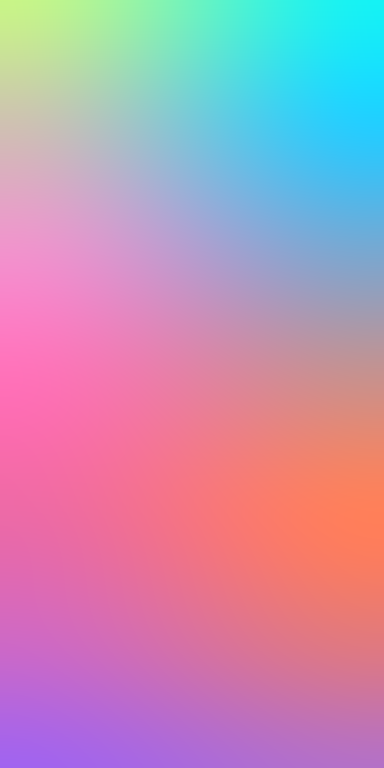
Write a WebGL 2 fragment shader that draws this background.

```glsl
#version 300 es
precision highp float;
// Soft mesh gradient: lime and cyan above, pink and orange between, violet below.

uniform vec2 u_resolution;
out vec4 fragColor;

// Colour stops at even heights, from bottom to top
const vec3 leftEdge[7] = vec3[7](
    vec3(0.63, 0.39, 0.94), vec3(0.81, 0.41, 0.77), vec3(0.93, 0.415, 0.655),
    vec3(1.00, 0.44, 0.72), vec3(0.95, 0.57, 0.80), vec3(0.815, 0.75, 0.70),
    vec3(0.785, 0.96, 0.53));
const vec3 rightEdge[7] = vec3[7](
    vec3(0.705, 0.44, 0.78), vec3(0.885, 0.475, 0.49), vec3(1.00, 0.50, 0.35),
    vec3(0.795, 0.565, 0.54), vec3(0.48, 0.655, 0.81), vec3(0.14, 0.805, 1.00),
    vec3(0.08, 0.95, 0.96));

// Smooth Catmull-Rom curve through the stops
vec3 ramp(vec3 stops[7], float height) {
    float position = clamp(height, 0.0, 1.0) * 6.0;
    int i = min(int(position), 5);
    float t = position - float(i);
    vec3 before = stops[max(i - 1, 0)];
    vec3 start = stops[i];
    vec3 end = stops[i + 1];
    vec3 after = stops[min(i + 2, 6)];
    vec3 slopeStart = 0.5 * (end - before);
    vec3 slopeEnd = 0.5 * (after - start);
    return mix(start, end, t * t * (3.0 - 2.0 * t))
         + t * (1.0 - t) * ((1.0 - t) * slopeStart - t * slopeEnd);
}

void main() {
    vec2 uv = gl_FragCoord.xy / u_resolution;

    // Blend the two edge ramps across the width
    float across = smoothstep(0.0, 1.0, uv.x);
    vec3 colour = mix(ramp(leftEdge, uv.y), ramp(rightEdge, uv.y), across);

    fragColor = vec4(clamp(colour, 0.0, 1.0), 1.0);
}
```
